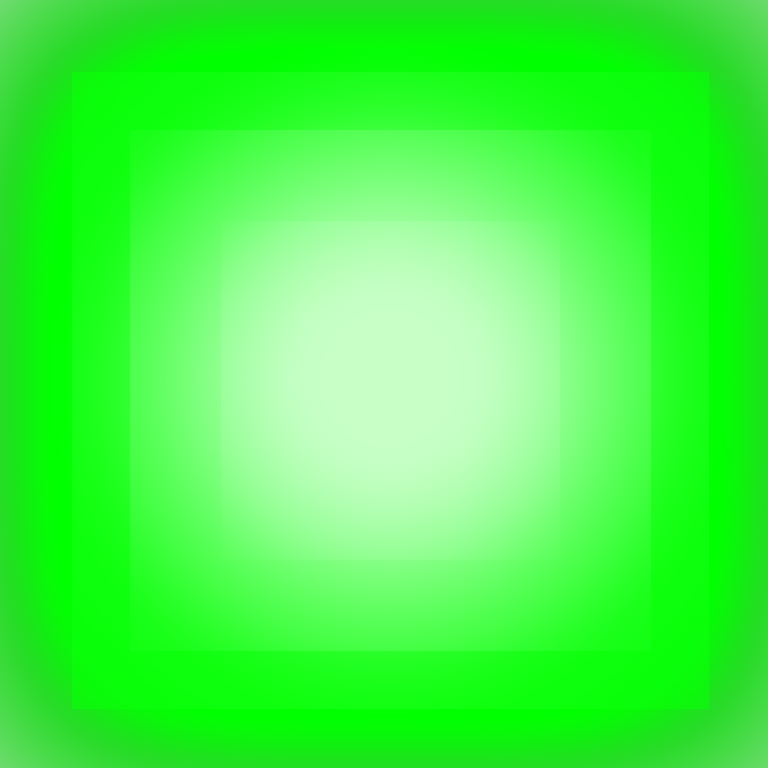
This background is drawn by a WebGL 1 fragment shader. Its source:

```glsl
precision highp float;
// Nested translucent squares over a soft white glow on vivid green,
// with a greyish vignette in the border. Built from box distances,
// a radial falloff and a rounded-square (fourth power) norm.

uniform vec2 u_resolution;

const vec3 GREEN = vec3(0.0, 1.0, 0.0);
const vec3 WHITE = vec3(1.0);
const vec2 SQUARE_CENTER = vec2(0.5085, 0.4915);
const vec2 GLOW_CENTER = vec2(0.507, 0.508);
const vec2 VIGNETTE_CENTER = vec2(0.504, 0.498);

// Antialiased coverage of a centred square
float squareMask(vec2 p, float halfSize, float pixel) {
    float d = max(abs(p.x), abs(p.y)) - halfSize;
    return 1.0 - smoothstep(-0.5 * pixel, 0.5 * pixel, d);
}

// Whiteness added by one square, fading toward its corners
float squareLight(float mask, float halfSize, float strength, float radius) {
    float fade = smoothstep(halfSize, halfSize * 1.42, radius);
    return mask * strength * (1.0 - 0.7 * fade);
}

// Length under the fourth-power norm
float roundedSquareNorm(vec2 p) {
    vec2 q = p * p;
    return sqrt(length(q));
}

void main() {
    float pixel = 1.0 / min(u_resolution.x, u_resolution.y);
    vec2 uv = gl_FragCoord.xy / u_resolution;
    vec2 squarePoint = uv - SQUARE_CENTER;
    float radius = length(uv - GLOW_CENTER);

    // Soft central glow
    float light = 0.58 * (1.0 - smoothstep(0.08, 0.46, radius));

    // Three nested squares, each lifting the glow a little
    float outer = squareMask(squarePoint, 0.4147, pixel);
    float middle = squareMask(squarePoint, 0.3392, pixel);
    float inner = squareMask(squarePoint, 0.2207, pixel);
    light += squareLight(outer, 0.4147, 0.06, radius);
    light += squareLight(middle, 0.3392, 0.10, radius);
    light += squareLight(inner, 0.2207, 0.04, radius);
    vec3 color = mix(GREEN, WHITE, light);

    // Grey border vignette, weaker under the squares
    float edge = roundedSquareNorm(uv - VIGNETTE_CENTER);
    float vignette = clamp((edge - 0.43) / 0.165, 0.0, 1.0);
    float grey = 0.43 * pow(vignette, 1.3);
    float shade = 0.14 * smoothstep(0.0, 0.5, vignette);
    color += vec3(grey, -shade, grey) * (1.0 - 0.6 * outer);

    gl_FragColor = vec4(clamp(color, 0.0, 1.0), 1.0);
}
```
